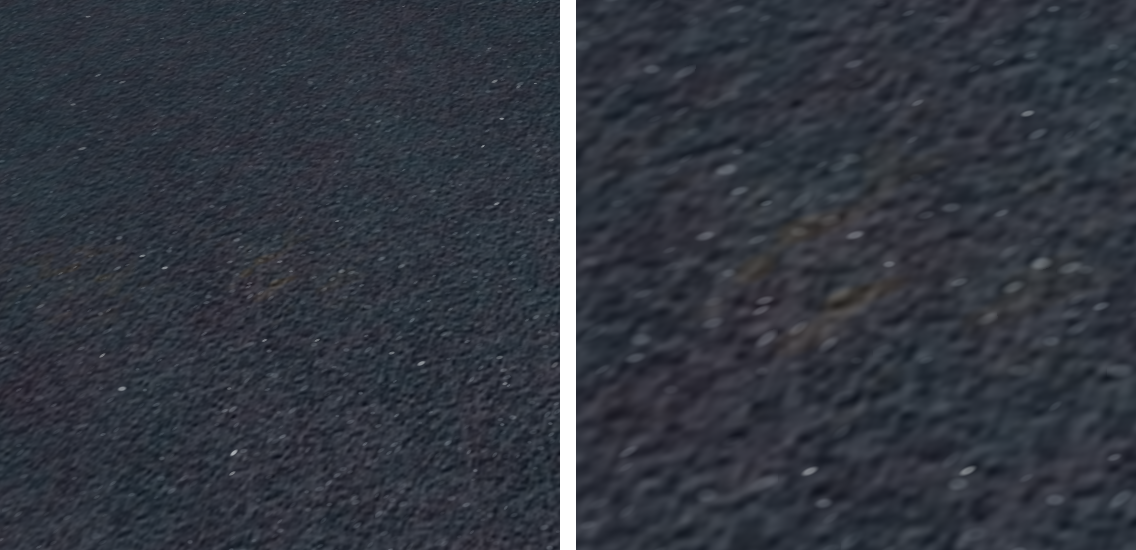
Left: the whole. Right: its middle third, enlarged.
Give the GLSL for this texture, as a Shadertoy shader.

```glsl
// Dark asphalt seen at a slant: the canvas is projected onto a receding ground
// plane, covered with side-lit noise grains and scattered pale stone chips,
// then tinted by soft teal, violet and dusty brown patches.

float hash(vec2 p) {
    vec3 q = fract(p.xyx * 0.1031);
    q += dot(q, q.yzx + 33.33);
    return fract((q.x + q.y) * q.z);
}

float noise(vec2 p) {
    vec2 cell = floor(p), f = fract(p);
    f = f * f * (3.0 - 2.0 * f);
    vec2 e = vec2(0.0, 1.0);
    return mix(mix(hash(cell), hash(cell + e.yx), f.x),
               mix(hash(cell + e.xy), hash(cell + e.yy), f.x), f.y);
}

// Two octaves, the second turned so the lattice does not show
float grain(vec2 p) {
    vec2 turned = mat2(0.9, 0.3, -0.3, 0.9) * p;
    return 0.62 * noise(p) + 0.38 * noise(turned * 1.7 + 31.7);
}

// One jittered oval chip in some of the cells; returns its brightness
float chips(vec2 p, float density, float size) {
    vec2 cell = floor(p);
    float present = step(hash(cell + 17.3), density);
    vec2 centre = 0.3 + 0.4 * vec2(hash(cell + 5.1), hash(cell + 71.9));
    vec2 d = fract(p) - centre;
    float angle = (hash(cell + 43.7) - 0.5) * 1.6;
    float c = cos(angle), s = sin(angle);
    d = mat2(c, -s, s, c) * d;
    float radius = size * (0.65 + 0.7 * hash(cell + 91.1));
    float shape = 1.0 - smoothstep(0.45, 1.25, length(d * vec2(0.8, 1.2)) / radius);
    float shade = hash(cell + 133.3);
    return present * shape * (0.3 + 0.7 * shade * shade);
}

// Soft elliptical patch with a ragged outline
float patchMask(vec2 uv, vec2 centre, vec2 extent) {
    vec2 d = (uv - centre) / extent;
    return exp(-dot(d, d)) * (0.5 + noise(uv * 24.0));
}

void mainImage(out vec4 fragColor, in vec2 fragCoord) {
    vec2 uv = fragCoord / iResolution.y;

    // Ground plane, sheared so the grains rise to the right
    float nearness = 2.6 - uv.y;
    vec2 ground = vec2(uv.x - 0.5, 3.2) / nearness;
    ground.y -= 0.45 * ground.x;
    ground += 4.0;

    // Grains lit from above, with a dark side below
    vec2 p = ground * 215.0;
    float height = grain(p);
    float relief = height - grain(p + vec2(0.25, -0.85));
    float contrast = mix(1.1, 0.68, smoothstep(0.25, 1.0, uv.y));
    contrast *= mix(0.82, 1.08, smoothstep(0.0, 0.6, uv.x));
    float light = contrast * (0.12 * (height - 0.5) + 0.075 * relief);

    // Broad mottling of the surface
    light += 0.022 * (noise(uv * vec2(4.0, 6.0) + 8.0) - 0.5);
    light += 0.020 * (noise(ground * 38.0) - 0.5);
    vec3 color = vec3(0.178, 0.199, 0.238) + light;

    // Teal and violet blotches
    float hue = noise(ground * 46.0 + 13.0) + 0.7 * noise(uv * 7.0 + 3.0) - 0.85;
    color += hue * vec3(-0.022, 0.012, 0.008);
    color += vec3(-0.008, 0.003, 0.002) * (smoothstep(0.3, 0.9, uv.y) - 0.4);

    // Dusty worn places
    float dust = patchMask(uv, vec2(0.51, 0.51), vec2(0.12, 0.065));
    dust += 0.8 * patchMask(uv, vec2(0.14, 0.49), vec2(0.12, 0.07));
    float rust = smoothstep(0.5, 0.85, noise(ground * 80.0 + 57.0));
    color += dust * vec3(0.030, 0.021, 0.012);
    color += (dust + 0.15) * rust * vec3(0.030, 0.012, -0.018);

    // Small dull chips, then few large bright ones
    float small = chips(ground * 112.0, 0.17, 0.25)
                + chips(ground * 87.0 + 29.5, 0.10, 0.22);
    color += small * (contrast + 0.5 * dust) * vec3(0.125, 0.130, 0.130);
    float large = chips(ground * 46.0 + 63.0, 0.05, 0.11);
    color += large * contrast * vec3(0.46, 0.46, 0.44);

    fragColor = vec4(clamp(color, 0.0, 1.0), 1.0);
}
```
